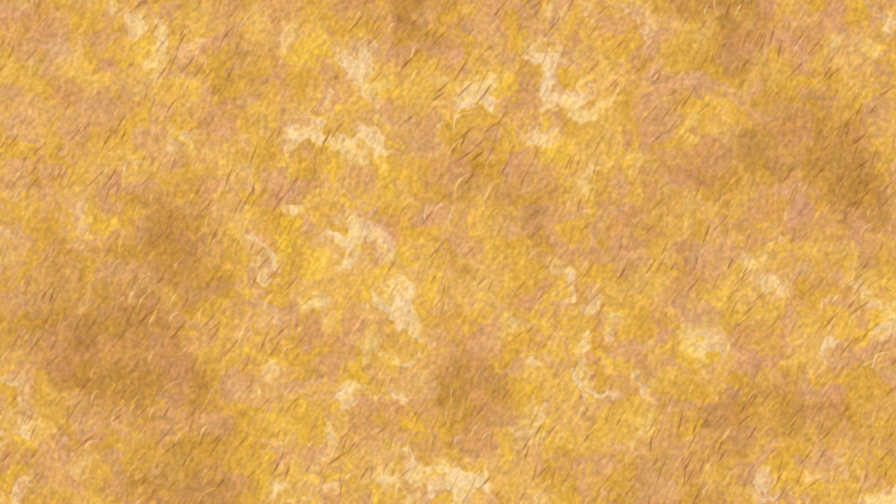
This texture is drawn by a WebGL 1 fragment shader. Its source:

```glsl
precision highp float;
uniform vec2 u_resolution;

// Palette
const vec3 SAND  = vec3(0.860, 0.640, 0.420);
const vec3 GOLD  = vec3(0.870, 0.655, 0.265);
const vec3 LIGHT = vec3(0.930, 0.730, 0.370);
const vec3 AMBER = vec3(0.950, 0.755, 0.230);
const vec3 CREAM = vec3(0.980, 0.850, 0.640);
const vec3 ROSE  = vec3(0.840, 0.590, 0.420);
const vec3 BROWN = vec3(0.735, 0.520, 0.250);
const vec3 UMBER = vec3(0.600, 0.380, 0.210);

// Scales in features per canvas height, strengths from 0 to 1
const float CLOUD_SCALE = 2.6;
const float PATCH_SCALE = 8.0;
const float DAB_SCALE = 15.0;
const float MOTTLE_SCALE = 34.0;
const float MOTTLE_AMOUNT = 0.11;
const float WARP_SCALE = 12.0;
const float WARP_AMOUNT = 0.05;
const float STROKE_CELLS = 21.0;
const float STROKE_LENGTH = 0.75;
const float STROKE_WIDTH = 0.05;
const float STROKE_ANGLE = 1.0;
const float STROKE_BEND = 0.28;
const float STROKE_OPACITY = 0.62;
const float GRAIN_SCALE = 120.0;
const float GRAIN_AMOUNT = 0.085;

vec2 hash2(vec2 p) {
  vec3 h = fract(p.xyx * vec3(0.1031, 0.1030, 0.0973));
  h += dot(h, h.yzx + 33.33);
  return fract((h.xx + h.yz) * h.zy);
}

vec2 gradient(vec2 cell) {
  float a = 6.2832 * hash2(cell).x;
  return vec2(cos(a), sin(a));
}

float noise(vec2 p) {
  vec2 i = floor(p), f = p - i;
  vec2 u = f * f * f * (f * (f * 6.0 - 15.0) + 10.0);
  vec2 e = vec2(1.0, 0.0);
  float low = mix(dot(gradient(i), f), dot(gradient(i + e), f - e), u.x);
  float high = mix(dot(gradient(i + e.yx), f - e.yx), dot(gradient(i + 1.0), f - 1.0), u.x);
  return 1.4 * mix(low, high, u.y);
}

float fbm(vec2 p) {
  float sum = 0.0, amp = 0.56;
  for (int i = 0; i < 4; i++) {
    sum += amp * noise(p);
    p = mat2(1.6, 1.2, -1.2, 1.6) * p + 17.3;
    amp *= 0.58;
  }
  return sum;
}

// Short curved bristle marks, one per jittered cell
vec3 paintStrokes(vec3 color, vec2 p, float seed, float density) {
  vec2 s = p * STROKE_CELLS + seed;
  float soft = 0.6 * STROKE_CELLS / u_resolution.y;
  for (int j = -1; j <= 1; j++) {
    for (int i = -1; i <= 1; i++) {
      vec2 id = floor(s) + vec2(float(i), float(j));
      vec2 place = hash2(id + 50.0), kind = hash2(id + 91.0);
      float angle = STROKE_ANGLE + 0.5 * noise(id * 0.17) + 0.45 * (kind.y - 0.5);
      vec2 dir = vec2(cos(angle), sin(angle));
      vec2 d = s - id - place;
      float along = dot(d, dir) / (STROKE_LENGTH * (0.45 + 0.55 * place.x));
      float across = dot(d, vec2(-dir.y, dir.x)) + STROKE_BEND * (kind.x - 0.2) * along * along;
      float taper = max(1.0 - along * along, 0.0);
      float width = STROKE_WIDTH * taper;
      float mark = taper * (1.0 - smoothstep(width - soft, width + soft, abs(across)));
      vec3 ink = mix(UMBER, ROSE, step(0.42, kind.x));
      ink = mix(ink, AMBER, step(0.62, kind.x));
      ink = mix(ink, CREAM, step(0.84, kind.x));
      color = mix(color, ink, mark * density * STROKE_OPACITY * (0.4 + 0.6 * place.y));
    }
  }
  return color;
}

void main() {
  vec2 p = gl_FragCoord.xy / u_resolution.y;
  vec2 warp = vec2(fbm(p * WARP_SCALE), fbm(p * WARP_SCALE + 40.0));
  vec2 q = p + WARP_AMOUNT * warp;

  // Soft ground with broad light and shade
  float cloud = fbm(q * CLOUD_SCALE + 3.7);
  float shade = smoothstep(0.0, 0.48, cloud);
  float glow = smoothstep(0.12, -0.32, cloud);
  float hue = smoothstep(-0.24, 0.24, fbm(q * DAB_SCALE + 8.0));
  vec3 color = mix(SAND, GOLD, hue);
  color = mix(color, LIGHT, 0.65 * smoothstep(-0.12, 0.4, fbm(q * PATCH_SCALE + 21.0) + 0.2 * glow));
  color = mix(color, BROWN, 0.75 * shade);

  // Crisper dabs gathered in the light areas
  float rose = smoothstep(0.1, 0.32, fbm(q * PATCH_SCALE + 61.0));
  float cream = smoothstep(0.12, 0.42, fbm(q * DAB_SCALE * 0.7 + 77.0) + 0.18 * glow - 0.08);
  float amber = smoothstep(0.1, 0.32, fbm(q * DAB_SCALE + 33.0));
  color = mix(color, ROSE, 0.45 * rose);
  color = mix(color, AMBER, amber * (0.12 + 0.5 * glow));
  color = mix(color, CREAM, 0.75 * cream * (0.12 + 0.88 * glow));

  // Small uneven daubs of lighter and darker pigment
  vec2 dir = vec2(cos(STROKE_ANGLE), sin(STROKE_ANGLE));
  vec2 g = vec2(dot(p, dir) * 0.5, dot(p, vec2(-dir.y, dir.x)));
  float mottle = fbm(g * MOTTLE_SCALE + 2.0 * warp);
  float tint = fbm(q * MOTTLE_SCALE + 70.0);
  color *= 1.0 + MOTTLE_AMOUNT * (mottle + tint * vec3(0.1, 0.3, 1.6));

  // Bristle marks, thicker in the shade
  float density = 0.5 + 0.35 * shade + 0.7 * noise(p * 5.0 + 12.0);
  density = clamp(density, 0.15, 1.0);
  for (int k = 0; k < 3; k++) {
    color = paintStrokes(color, p, 13.37 * float(k), density);
  }

  // Fine grain drawn out along the strokes
  float grain = noise(g * GRAIN_SCALE) + 0.7 * noise(p * GRAIN_SCALE + 5.0);
  color *= 1.0 + GRAIN_AMOUNT * grain;
  gl_FragColor = vec4(clamp(color, 0.0, 1.0), 1.0);
}
```
